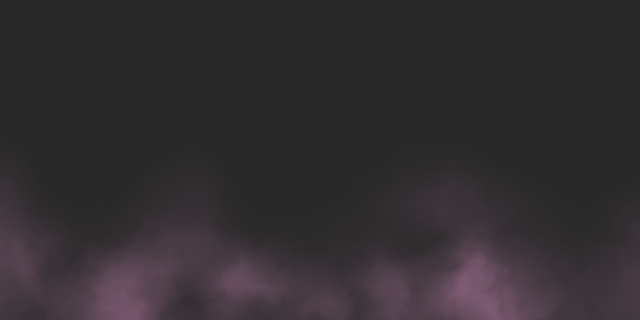
Give the GLSL for this background, as a WebGL 1 fragment shader.

```glsl
precision highp float;

uniform vec2 u_resolution;

float hash(vec2 p) {
    p = fract(p * vec2(0.1031, 0.1137));
    p += dot(p, p.yx + 33.33);
    return fract((p.x + p.y) * p.x * 7.31);
}

float noise(vec2 p) {
    vec2 cell = floor(p);
    vec2 f = fract(p);
    f = f * f * (3.0 - 2.0 * f);
    float low = mix(hash(cell), hash(cell + vec2(1.0, 0.0)), f.x);
    float high = mix(hash(cell + vec2(0.0, 1.0)), hash(cell + 1.0), f.x);
    return mix(low, high, f.y);
}

float fbm(vec2 p) {
    float sum = 0.0;
    float amplitude = 0.5;
    for (int i = 0; i < 6; i++) {
        sum += amplitude * noise(p);
        p = mat2(1.6, 1.2, -1.2, 1.6) * p + 7.3;
        amplitude *= 0.5;
    }
    return sum;
}

// Soft elliptical mass of mist
float puff(vec2 p, vec2 center, vec2 size) {
    vec2 d = (p - center) / size;
    return exp(-dot(d, d));
}

void main() {
    vec2 uv = gl_FragCoord.xy / u_resolution;
    vec2 p = uv * vec2(2.0, 1.0);

    // Turbulent displacement gives the masses ragged outlines
    vec2 warp = vec2(fbm(p * 5.0 + 11.0), fbm(p * 5.0 + 37.0)) - 0.5;
    vec2 q = p + warp * 0.14;

    // Low haze and the larger clouds along the ground
    float mist = 0.25 * exp(-q.y * q.y / 0.04);
    mist += 0.44 * puff(q, vec2(0.0, 0.16), vec2(0.17, 0.13));
    mist += 0.15 * puff(q, vec2(-0.02, 0.34), vec2(0.1, 0.17));
    mist += 0.60 * puff(q, vec2(0.43, 0.03), vec2(0.15, 0.16));
    mist += 0.30 * puff(q, vec2(0.56, 0.23), vec2(0.14, 0.1));
    mist += 0.13 * puff(q, vec2(0.58, 0.40), vec2(0.12, 0.12));
    mist += 0.42 * puff(q, vec2(0.74, 0.11), vec2(0.11, 0.1));
    mist += 0.16 * puff(q, vec2(1.0, 0.06), vec2(0.14, 0.12));
    mist += 0.42 * puff(q, vec2(1.24, 0.12), vec2(0.11, 0.1));
    mist += 0.52 * puff(q, vec2(1.49, 0.10), vec2(0.13, 0.13));
    mist += 0.42 * puff(q, vec2(1.62, 0.0), vec2(0.1, 0.1));
    mist += 0.22 * puff(q, vec2(1.40, 0.33), vec2(0.21, 0.13));
    mist += 0.20 * puff(q, vec2(2.01, 0.20), vec2(0.09, 0.17));

    // Dark hollows between the clouds
    mist *= 1.0 - 0.55 * puff(q, vec2(0.61, 0.04), vec2(0.09, 0.08));
    mist *= 1.0 - 0.50 * puff(q, vec2(1.31, 0.25), vec2(0.12, 0.05));
    mist *= 1.0 - 0.45 * puff(q, vec2(0.97, 0.23), vec2(0.12, 0.08));
    mist *= 1.0 - 0.35 * puff(q, vec2(0.10, 0.01), vec2(0.1, 0.05));

    // Fine wisps
    float wisps = fbm(p * 7.0 + warp * 2.0 + 3.0);
    mist *= 0.45 + 1.1 * wisps;

    vec3 charcoal = vec3(0.157, 0.155, 0.157);
    vec3 mauve = vec3(0.50, 0.36, 0.455);
    gl_FragColor = vec4(mix(charcoal, mauve, clamp(mist, 0.0, 1.0)), 1.0);
}
```
